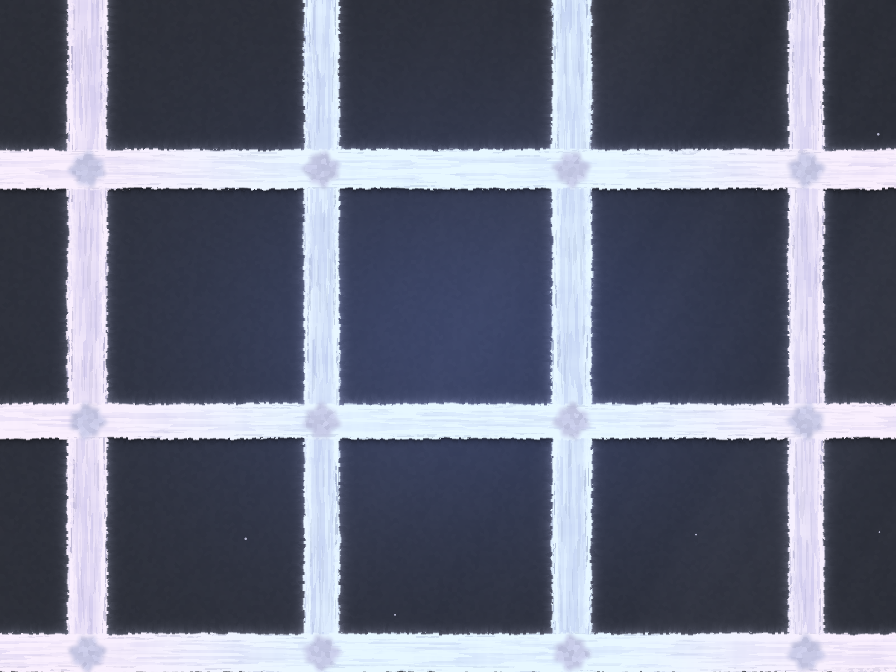
Reproduce this pattern procedurally as a Shadertoy shader.

```glsl
// Lengths are fractions of the canvas height
const vec2 ORIGIN = vec2(0.130, 0.028);       // centre of the first crossing
const vec2 PITCH = vec2(0.3565, 0.360);
const vec2 DRIFT = vec2(0.009, 0.015);        // uneven spacing of the bars
const vec2 DRIFT_RATE = vec2(2.0944, 1.5708); // phase step per bar
const vec2 HALF_WIDTH = vec2(0.0280, 0.0275);
const float WIDTH_VARIATION = 0.0016;
const float FRAY = 0.0036;
const float HALO = 0.006;
const float NODE_RADIUS = 0.025;
const float DUST_DENSITY = 9.0;
const float DUST_SHARE = 0.10;
const vec2 GLOW_CENTRE = vec2(0.70, 0.49);
const vec2 GLOW_SIZE = vec2(0.44, 0.33);

const vec3 CHARCOAL = vec3(0.175, 0.185, 0.220);
const vec3 NIGHT_BLUE = vec3(0.235, 0.272, 0.405);
const vec3 WHITE = vec3(0.975, 0.970, 0.995);
const vec3 LAVENDER = vec3(0.82, 0.82, 0.93);
const vec3 SHADE = vec3(0.59, 0.60, 0.72);
const vec3 NODE = vec3(0.75, 0.76, 0.88);
const vec3 ICE = vec3(0.93, 1.00, 1.02);
const vec3 ROSE = vec3(1.00, 0.965, 1.00);

vec2 hash2(vec2 p) {
    return fract(sin(vec2(dot(p, vec2(127.1, 311.7)), dot(p, vec2(269.5, 183.3)))) * 43758.55);
}

// Cellular noise: distance to the nearest seed, and its random value
vec2 cellular(vec2 p) {
    vec2 cell = floor(p), nearest = vec2(9.0, 0.0);
    for (int y = -1; y <= 1; y++)
    for (int x = -1; x <= 1; x++) {
        vec2 id = cell + vec2(x, y);
        float d = length(id + 0.1 + 0.8 * hash2(id) - p);
        if (d < nearest.x) nearest = vec2(d, hash2(id + 41.0).x);
    }
    return nearest;
}

float waves(float t, float seed) {
    float sum = 0.0, amplitude = 0.5;
    for (int i = 0; i < 4; i++) {
        sum += amplitude * sin(t + seed * 3.7 + float(i));
        t *= 2.3;
        amplitude *= 0.6;
    }
    return sum;
}

// Distance outside the ragged edge of a bar
float barDistance(float across, float along, float halfWidth, float seed) {
    float side = seed + 0.5 * sign(across);
    float tuft = cellular(vec2(along * 230.0, across * 90.0) + seed * 17.0).y - 0.5;
    return abs(across) - halfWidth + FRAY * (tuft + 0.35 * waves(along * 22.0, side));
}

// Fibres drawn out along the bar; flecks and dark threads near its edges
vec3 barColour(float across, float along, float halfWidth, float seed, float whiteness) {
    vec2 uv = vec2(along, across);
    float strand = cellular(uv * vec2(16.0, 230.0) + seed * 13.0).y;
    float thread = cellular(uv * vec2(26.0, 420.0) + seed * 29.0).y;
    float fleck = cellular(uv * vec2(190.0, 300.0) + seed * 7.0).y;
    float rim = smoothstep(0.45, 0.90, abs(across) / halfWidth);
    float tone = whiteness + 0.55 * (strand - 0.5) + 0.12 * waves(along * 40.0, seed);
    vec3 colour = mix(LAVENDER, WHITE, clamp(tone + rim * 0.45, 0.0, 1.0));
    float dark = smoothstep(0.74, 0.95, thread) * (0.2 + 0.5 * rim) * (1.25 - whiteness);
    colour = mix(colour, SHADE, dark);
    return mix(colour, WHITE, 0.8 * rim * step(0.6, fleck));
}

vec3 background(vec2 p) {
    vec2 q = (p - GLOW_CENTRE) / GLOW_SIZE;
    vec3 colour = mix(CHARCOAL, NIGHT_BLUE, exp(-dot(q, q)));
    // Faint slanting haze
    float haze = waves(dot(p, vec2(9.0, -5.0)), 1.3) * smoothstep(0.1, 1.2, p.x);
    colour += 0.018 * haze * vec3(1.0, 0.95, 1.0);
    colour += 0.012 * (cellular(p * 150.0).y - 0.5);
    // Sparse dust
    vec2 dust = cellular(p * DUST_DENSITY);
    float size = 0.010 + 0.014 * dust.y / DUST_SHARE;
    float speck = step(dust.y, DUST_SHARE) * (1.0 - smoothstep(size * 0.4, size, dust.x));
    return mix(colour, LAVENDER, 0.8 * speck);
}

void mainImage(out vec4 fragColor, in vec2 fragCoord) {
    vec2 p = fragCoord / iResolution.y;
    float edge = max(1.0 / iResolution.y, 0.0016);

    // Nearest vertical and horizontal bar
    vec2 id = round((p - ORIGIN) / PITCH);
    vec2 offset = p - ORIGIN - id * PITCH + DRIFT * sin(id * DRIFT_RATE);
    vec2 halfWidth = HALF_WIDTH + WIDTH_VARIATION * cos(id * 3.14159);
    float dV = barDistance(offset.x, p.y, halfWidth.x, id.x + 2.0);
    float dH = barDistance(offset.y, p.x, halfWidth.y, id.y + 11.0);

    // Light spilling from the bars, with a dark line under the horizontal ones
    vec3 colour = background(p);
    float spill = exp(-max(dV, 0.0) / HALO) + exp(-max(dH, 0.0) / HALO) * step(0.0, offset.y);
    colour += 0.20 * spill * LAVENDER;
    colour *= 1.0 - 0.5 * exp(-max(dH, 0.0) / 0.004) * step(offset.y, 0.0);

    // Bars, cooler near the middle and rosy towards the sides
    vec3 tint = mix(ICE, ROSE, smoothstep(0.15, 0.60, abs(p.x - GLOW_CENTRE.x)));
    vec3 vertical = barColour(offset.x, p.y, halfWidth.x, id.x + 2.0, 0.45) * tint;
    vec3 horizontal = barColour(offset.y, p.x, halfWidth.y, id.y + 11.0, 0.88) * tint;
    colour = mix(colour, vertical, 1.0 - smoothstep(-edge, edge, dV));
    colour = mix(colour, horizontal, 1.0 - smoothstep(-edge, edge, dH));

    // Dull, lobed patch at each crossing
    float angle = atan(offset.y, offset.x);
    float lobes = 0.002 * cos(4.0 * angle) + 0.002 * sin(7.0 * angle + id.x + id.y * 2.0);
    float node = 1.0 - smoothstep(-0.008, 0.006, length(offset) - NODE_RADIUS - lobes);
    float mottle = cellular(p * 130.0).y - 0.5;
    colour = mix(colour, NODE + 0.09 * mottle, 0.85 * node);

    fragColor = vec4(clamp(colour, 0.0, 1.0), 1.0);
}
```
